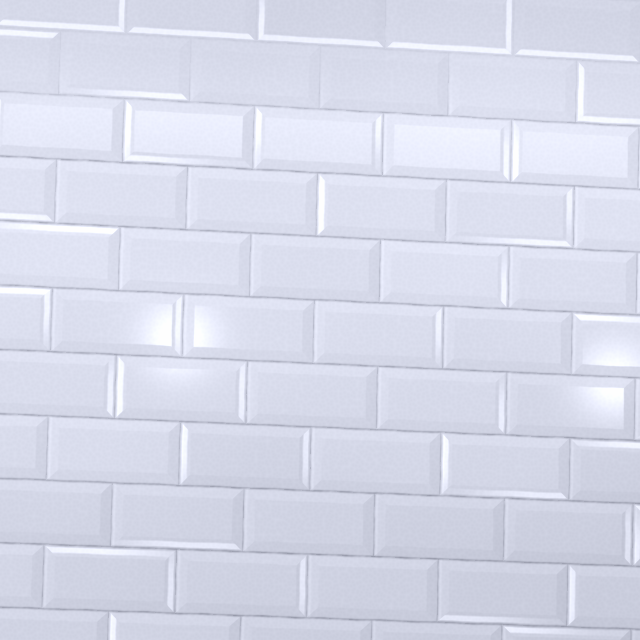
A three.js fragment shader for this pattern:

```glsl
// Glossy white bevelled tiles in a half-offset bond, seen slightly askew.
// A warped grid gives each tile mitred edges; soft lamps light the flat faces,
// hashed glints light the bevels, and cellular grain with sines adds wear.

#define TILE_SIZE vec2(0.203, 0.0995)
#define BEVEL 0.0175
#define SOFT 0.0016
#define JOINT_WIDTH 0.0019
#define JOINT_DARK 0.17
#define LAMP_RADIUS 0.056
#define LAMP_GAIN 0.19
#define GLINT_GAIN 0.12
#define GRAIN_SCALE 170.0
#define GRAIN_GAIN 0.022
#define TINT vec3(0.0, 0.013, 0.075)

varying vec2 vUv;

float hash(vec2 p) {
  return fract(sin(dot(p, vec2(127.1, 311.7))) * 4375.85);
}

// Distance to the nearest scattered cell point.
float cellular(vec2 p) {
  vec2 cell = floor(p);
  float nearest = 2.0;
  for (int j = -1; j <= 1; j++) {
    for (int i = -1; i <= 1; i++) {
      vec2 c = cell + vec2(float(i), float(j));
      vec2 point = c + vec2(hash(c), hash(c + 47.3));
      nearest = min(nearest, length(point - p));
    }
  }
  return nearest;
}

float layeredSines(vec2 p) {
  return 0.5 * sin(p.x + 1.7 * sin(p.y)) + 0.3 * sin(2.3 * p.y - 1.1 * p.x)
       + 0.2 * sin(4.1 * p.x + 3.3 * p.y);
}

// Tile coordinates with mild perspective; p runs downward from the top left.
vec2 wallGrid(vec2 p) {
  float row = (p.y - 0.1432 - 0.0547 * p.x) / (0.1007 - 0.0025 * p.x);
  float x = p.x - 0.02 * p.x * (1.0 - p.x);
  float column = (x - 0.1956 + 0.03 * p.y) / (0.2016 + 0.0035 * p.y);
  return vec2(column + 0.5 * mod(floor(row), 2.0), row);
}

float lamp(vec2 p, vec2 center) {
  vec2 d = (p - center) / LAMP_RADIUS;
  return exp(-dot(d, d));
}

// Bright strip running along a bevel.
float strip(float d) {
  return smoothstep(0.002, 0.005, d) * (1.0 - smoothstep(0.010, 0.014, d));
}

float wallLight(vec2 p) {
  float light = 0.872 - 0.055 * smoothstep(0.4, 1.0, p.y);
  light -= 0.045 * (1.0 - smoothstep(0.0, 0.2, p.y));
  light -= 0.035 * p.x * smoothstep(0.15, 1.0, p.y);
  return light + 0.006 * layeredSines(p * 9.0);
}

void main() {
  vec2 p = vec2(vUv.x, 1.0 - vUv.y);
  vec2 grid = wallGrid(p + 0.0005 * layeredSines(p * 65.0));
  vec2 id = floor(grid);
  vec2 q = fract(grid);
  vec2 c = (q - 0.5) * TILE_SIZE;
  vec2 edge = 0.5 * TILE_SIZE - abs(c);
  vec2 far = step(0.0, c);
  float crisp = smoothstep(0.07, 0.24, p.y);

  // Flat face and mitred bevels
  float face = smoothstep(BEVEL - SOFT, BEVEL + SOFT, min(edge.x, edge.y));
  float sideways = smoothstep(-SOFT, SOFT, edge.y - edge.x);
  float bevelShade = mix(mix(0.022, -0.018, far.y), mix(0.014, -0.028, far.x), sideways);
  float light = wallLight(p) + 0.016 * (hash(id) - 0.5);
  light += bevelShade * (1.0 - face) * mix(0.35, 1.0, crisp);

  // Lamp reflections and the bright row, seen on the faces only
  float glow = LAMP_GAIN * (lamp(p, vec2(0.28, 0.53)) + lamp(p, vec2(0.96, 0.595)));
  float brightRow = 1.0 - step(0.5, abs(id.y));
  glow += brightRow * (0.045 + 0.03 * hash(id + 5.0)) * (1.15 - 0.7 * q.y);
  light += glow * (face + 0.12 * (1.0 - face));

  // Glints on some bevels, fading along their length
  float topRow = 1.0 - step(-1.5, id.y);
  float pickX = step(0.78 - 0.45 * brightRow * (1.0 - far.x), hash(id + 11.0 + far.x * 7.0));
  float pickY = max(step(0.83, hash(id + 29.0 + far.y * 13.0)), topRow * far.y);
  float fadeX = 1.0 - 0.8 * smoothstep(0.2, 0.9, abs(q.y - hash(id + 3.0)));
  float fadeY = mix(1.0 - 0.8 * smoothstep(0.1, 0.8, abs(q.x - hash(id + 17.0))), 1.0, topRow);
  float glint = mix(pickX * fadeX * strip(edge.x), pickY * fadeY * strip(edge.y), 1.0 - sideways);
  light += GLINT_GAIN * glint * (1.0 - face);

  // Thin joints: rows darker than columns, with a lit lip to the right
  float worn = 0.85 + 0.3 * layeredSines(p * 140.0);
  float rowJoint = exp(-pow(edge.y / JOINT_WIDTH, 2.0));
  float columnJoint = exp(-pow(edge.x / (0.75 * JOINT_WIDTH), 2.0));
  float lip = exp(-pow((edge.x - 0.004) / 0.0022, 2.0)) * (1.0 - far.x);
  light += 0.03 * lip * crisp;
  light -= JOINT_DARK * worn * max(rowJoint, 0.6 * columnJoint) * mix(0.2, 1.0, crisp);

  // Fine grain
  light += GRAIN_GAIN * (cellular(p * GRAIN_SCALE) - 0.45);
  gl_FragColor = vec4(clamp(light + TINT, 0.0, 0.995), 1.0);
}
```
